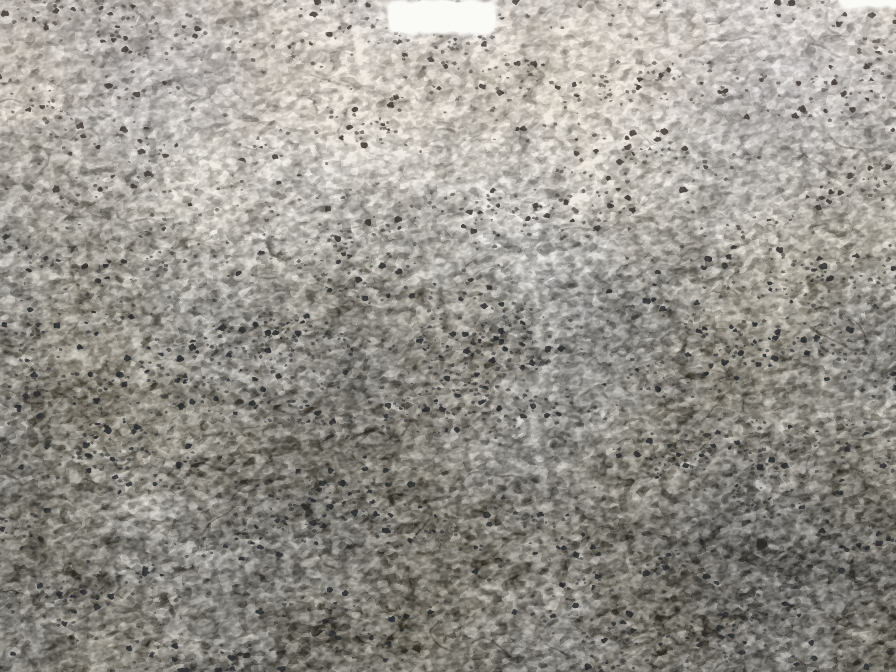
A WebGL 2 fragment shader for this texture:

```glsl
#version 300 es
precision highp float;

uniform vec2 u_resolution;
out vec4 fragColor;

vec2 hash2(vec2 c) {
  vec3 q = fract(c.xyx * vec3(0.1031, 0.1030, 0.0973));
  q += dot(q, q.yzx + 33.33);
  return fract((q.xx + q.yz) * q.zy);
}

float corner(vec2 cell, vec2 offset) {
  float angle = 6.2832 * hash2(cell).x;
  return dot(vec2(cos(angle), sin(angle)), offset);
}

float gradientNoise(vec2 p) {
  vec2 i = floor(p), f = p - i;
  vec2 w = f * f * f * (f * (f * 6.0 - 15.0) + 10.0);
  vec2 e = vec2(1.0, 0.0);
  return mix(mix(corner(i, f), corner(i + e, f - e), w.x),
             mix(corner(i + e.yx, f - e.yx), corner(i + 1.0, f - 1.0), w.x), w.y);
}

float fbm(vec2 p) {
  float sum = 0.0, amp = 1.0;
  for (int k = 0; k < 4; k++) {
    sum += amp * gradientNoise(p);
    p = mat2(1.6, 1.2, -1.2, 1.6) * p + 7.3;
    amp *= 0.55;
  }
  return sum;
}

// Random tone of the nearest crystal, -0.5 to 0.5
float crystals(vec2 p) {
  vec2 home = floor(p);
  float nearest = 9.0, tone = 0.0;
  for (int y = -1; y <= 1; y++)
    for (int x = -1; x <= 1; x++) {
      vec2 cell = home + vec2(x, y);
      vec2 d = cell + hash2(cell) - p;
      if (dot(d, d) < nearest) {
        nearest = dot(d, d);
        tone = hash2(cell + 51.7).x - 0.5;
      }
    }
  return tone;
}

// Chance of a dark mineral: clumps and flat bands
float speckChance(vec2 p) {
  float clump = fbm(p * vec2(5.0, 11.0) + 21.0);
  float band = exp(-pow((p.y - 0.41 - 0.06 * p.x) / 0.12, 2.0));
  float upperLeft = smoothstep(0.6, 0.1, p.x) * smoothstep(0.55, 0.72, p.y);
  return clamp(0.05 + 0.1 * band + 0.05 * upperLeft + 0.42 * clump, 0.01, 0.6);
}

// Coverage of scattered, ragged dark grains
float specks(vec2 p, float scale, float radius) {
  vec2 q = p * scale;
  q += 0.22 * vec2(gradientNoise(q * 2.3), gradientNoise(q * 2.3 + 40.0));
  vec2 home = floor(q);
  float soft = 0.7 * scale / u_resolution.y, cover = 0.0;
  for (int y = -1; y <= 1; y++)
    for (int x = -1; x <= 1; x++) {
      vec2 cell = home + vec2(x, y);
      vec2 spot = cell + 0.05 + 0.9 * hash2(cell + scale);
      vec2 rnd = hash2(cell + 3.0 * scale);
      float size = radius * (0.55 + 0.65 * rnd.y);
      float d = length((q - spot) * vec2(0.85, 1.1)) - size;
      float present = step(rnd.x, speckChance(spot / scale));
      cover = max(cover, present * (1.0 - smoothstep(-soft, soft, d)));
    }
  return cover;
}

float glare(vec2 p, vec2 centre, vec2 halfSize) {
  vec2 d = abs(p - centre) - halfSize + 0.012;
  float edge = length(max(d, 0.0)) + min(max(d.x, d.y), 0.0) - 0.012;
  edge += 0.006 * gradientNoise(p * 45.0);
  return 1.0 - smoothstep(-0.004, 0.005, edge) + 0.12 * exp(-45.0 * max(edge, 0.0));
}

void main() {
  vec2 p = gl_FragCoord.xy / u_resolution.y;
  float aspect = u_resolution.x / u_resolution.y;
  float side = p.x / aspect - 0.5;

  // Broad light and clouds
  float tone = mix(0.45, 0.76, smoothstep(0.1, 1.0, p.y));
  tone += 0.05 - 0.32 * side * side;
  tone += 0.13 * fbm(p * vec2(2.6, 3.4) + 4.0);
  vec2 smudge = mat2(0.8, -0.6, 0.6, 0.8) * (p - vec2(0.63, 0.57));
  tone -= 0.07 * exp(-dot(smudge * smudge, vec2(30.0, 110.0)));
  tone += 0.06 * fbm(p * vec2(4.0, 17.0)) * smoothstep(0.6, 0.2, p.y);

  // Slightly tilted, flattened grain
  vec2 g = mat2(0.98, -0.19, 0.19, 0.98) * p * vec2(0.72, 1.0);
  g += 0.002 * vec2(gradientNoise(p * 90.0), gradientNoise(p * 90.0 + 9.0));
  float flake = gradientNoise(g * 88.0 + 13.0);
  float grain = 0.12 * fbm(g * 24.0) + 0.09 * flake;
  grain += 0.07 * (smoothstep(-0.12, 0.12, flake) - 0.5);
  grain += 0.14 * gradientNoise(g * 190.0) + 0.17 * crystals(g * 125.0);
  tone += grain * mix(1.05, 0.8, smoothstep(0.55, 0.95, p.y));

  // Grey flakes and thin broken veins
  float shard = gradientNoise(g * 66.0 + 47.0) + 0.35 * gradientNoise(g * 14.0 + 5.0);
  tone -= 0.13 * smoothstep(0.2, 0.36, shard);
  float vein = abs(gradientNoise(g * 21.0 + 31.0));
  float broken = smoothstep(0.1, 0.4, gradientNoise(p * 11.0 + 60.0) + 0.6 * flake);
  tone -= 0.16 * broken * (1.0 - smoothstep(0.0, 0.07, vein));

  // Warm and cool stone
  float warmth = 0.9 + 1.1 * gradientNoise(p * 4.0 + 17.0) + 0.4 * gradientNoise(g * 34.0 + 80.0);
  vec3 colour = vec3(clamp(tone, 0.17, 0.92));
  colour += warmth * vec3(0.013, 0.002, -0.028);
  colour += smoothstep(0.5, 1.0, p.y) * vec3(0.01, -0.003, 0.002);

  // Dark minerals
  vec3 mineral = mix(vec3(0.16, 0.17, 0.18), vec3(0.27, 0.24, 0.22), smoothstep(0.5, 0.8, p.y));
  mineral += 0.08 * gradientNoise(p * 130.0);
  colour = mix(colour, mineral, 0.6 * specks(p, 118.0, 0.3));
  colour = mix(colour, mineral, 0.88 * specks(p, 66.0, 0.27));

  // Lamp reflections
  float lamp = glare(p, vec2(0.493 * aspect, 0.975), vec2(0.08, 0.024));
  lamp = max(lamp, glare(p, vec2(0.975 * aspect, 1.004), vec2(0.052, 0.014)));
  colour = mix(colour, vec3(0.98, 0.98, 0.97), min(lamp, 1.0));

  fragColor = vec4(clamp(colour, 0.0, 1.0), 1.0);
}
```
